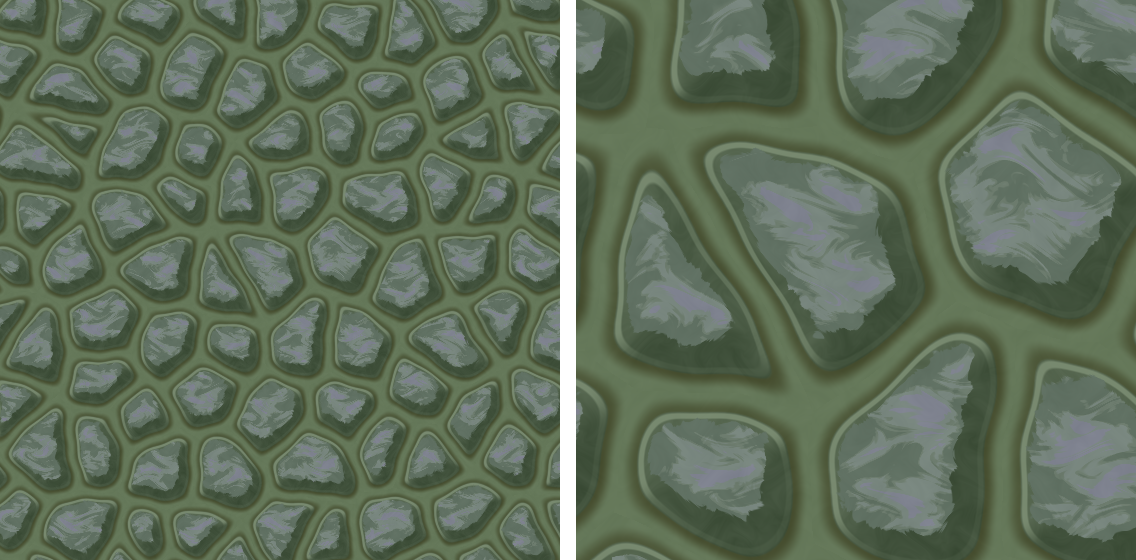
Left, the full canvas; right, a detail of the centre.
Write a Shadertoy shader that draws this texture.

```glsl
// Mossy cobblestones: bevelled, blotchy grey-green stones set in rounded green mortar.

const float CELLS = 8.7;          // stones across the canvas
const float JITTER = 0.76;        // scatter of the stone centres
const float SIZE_SPREAD = 0.11;   // difference between large and small stones
const float ROUNDING = 17.0;      // lower values give rounder corners
const float GAP = 0.093;          // half width of the mortar, in cells
const float BEVEL_LIT = 0.055;
const float BEVEL_SHADED = 0.155;
const vec2 SHADE_DIR = vec2(0.55, -0.835);
const vec2 BLOTCH_FREQ = vec2(7.0, 13.0);

const vec3 MORTAR_MID = vec3(0.395, 0.470, 0.350);
const vec3 MORTAR_EDGE = vec3(0.275, 0.305, 0.185);
const vec3 BEVEL_MID = vec3(0.340, 0.405, 0.315);
const vec3 BEVEL_DARK = vec3(0.245, 0.310, 0.225);
const vec3 RIM = vec3(0.500, 0.570, 0.465);
const vec3 FACE_DARK = vec3(0.375, 0.440, 0.385);
const vec3 FACE_MID = vec3(0.425, 0.485, 0.430);
const vec3 FACE_GREY = vec3(0.470, 0.525, 0.495);
const vec3 FACE_LILAC = vec3(0.495, 0.510, 0.560);

vec3 hash3(vec2 p) {
    vec3 q = fract(p.xyx * vec3(0.1031, 0.1030, 0.0973));
    q += dot(q, q.yxz + 33.33);
    return fract((q.xxy + q.yzz) * q.zyx);
}

// Centre (xy) and size weight (z) of the stone in a grid cell; odd rows are staggered
vec3 stoneSite(vec2 cell) {
    vec3 rnd = hash3(cell + 57.0);
    vec2 centre = cell + 0.5 + JITTER * (rnd.xy - 0.5);
    centre.x += 0.5 * mod(cell.y, 2.0) - 0.25;
    return vec3(centre, SIZE_SPREAD * rnd.z);
}

// Weighted cellular noise: rounded distance to the border, and the direction towards it
float stoneBorder(vec2 p, out vec2 outward, out vec2 owner) {
    vec2 base = floor(p);
    vec3 site = vec3(0.0);
    float best = 1e5;
    for (int y = -2; y <= 2; y++)
    for (int x = -2; x <= 2; x++) {
        vec2 cell = base + vec2(x, y);
        vec3 s = stoneSite(cell);
        float power = dot(p - s.xy, p - s.xy) - s.z;
        if (power < best) { best = power; site = s; owner = cell; }
    }
    float total = 0.0;
    outward = vec2(0.0);
    for (int y = -2; y <= 2; y++)
    for (int x = -2; x <= 2; x++) {
        vec2 cell = base + vec2(x, y);
        if (cell == owner) continue;
        vec3 s = stoneSite(cell);
        vec2 link = s.xy - site.xy;
        float span = max(length(link), 0.01);
        float edge = (dot(p - s.xy, p - s.xy) - s.z - best) / (2.0 * span);
        float weight = exp(-ROUNDING * edge);
        total += weight;
        outward += weight * link / span;
    }
    outward /= total;
    return -log(total) / ROUNDING;
}

// Layered, warped sines, about -1 to 1
float blotches(vec2 p) {
    float sum = 0.0, amp = 0.6;
    for (int i = 0; i < 5; i++) {
        p += 0.75 * sin(1.15 * p.yx + vec2(1.3, 4.1) * float(i + 1));
        sum += amp * sin(p.x) * sin(p.y);
        p = mat2(0.88, 0.48, -0.48, 0.88) * p * 1.65;
        amp *= 0.66;
    }
    return sum;
}

float patchMask(float level, float n) {
    return smoothstep(level - 0.06, level + 0.06, n);
}

void mainImage(out vec4 fragColor, in vec2 fragCoord) {
    vec2 p = fragCoord / iResolution.y * CELLS;
    float aa = CELLS / iResolution.y;
    p += 0.035 * sin(p.yx * 4.3 + vec2(0.0, 2.0)) + 0.010 * sin(p.yx * 13.0);

    vec2 outward, owner;
    float dist = stoneBorder(p, outward, owner);
    float inside = dist - GAP;
    float facing = dot(outward, SHADE_DIR);
    float shaded = smoothstep(-0.6, 0.7, facing);

    vec2 offset = 30.0 * hash3(owner + 11.0).xy;
    float blotch = blotches(p * BLOTCH_FREQ + offset);
    float mottle = blotches(p * BLOTCH_FREQ.yy * 1.2 + offset.yx);

    // Mortar: light ridge falling into a brown crease around each stone
    float crease = smoothstep(0.15, 0.95, dist / GAP);
    vec3 mortar = mix(MORTAR_MID, MORTAR_EDGE, crease * mix(0.75, 1.0, shaded));
    mortar += 0.010 * mottle;

    // Bevel: dark below and right, with a thin bright rim above and left
    vec3 bevel = mix(BEVEL_MID, BEVEL_DARK, shaded) + 0.025 * mottle;
    float rim = 1.0 - smoothstep(0.008, 0.014 + aa, abs(inside - 0.020));
    bevel = mix(bevel, RIM, rim * mix(0.80, 0.12, smoothstep(-0.4, 0.5, facing)));

    // Face: crisp patches that darken towards the bevel
    float faceDist = inside - mix(BEVEL_LIT, BEVEL_SHADED, shaded) + 0.030 * mottle;
    float tone = blotch - 0.55 * (1.0 - smoothstep(0.0, 0.13, faceDist));
    vec3 face = mix(FACE_DARK, FACE_MID, patchMask(-0.27, tone));
    face = mix(face, FACE_GREY, patchMask(-0.10, tone));
    face = mix(face, FACE_LILAC, patchMask(0.38, tone));
    face += 0.014 * mottle;

    vec3 stone = mix(bevel, face, smoothstep(-aa, aa, faceDist));
    vec3 color = mix(mortar, stone, smoothstep(-aa, aa, inside));
    fragColor = vec4(color, 1.0);
}
```
